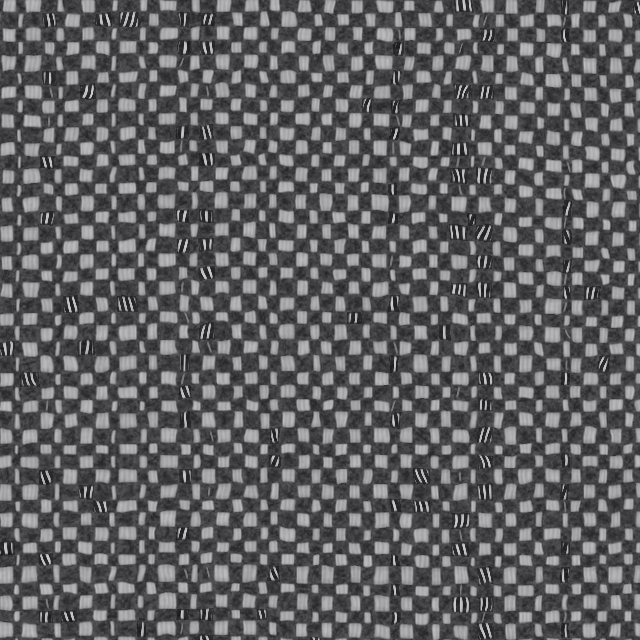
Give the GLSL for this texture, as a WebGL 1 fragment shader.

```glsl
precision highp float;

uniform vec2 u_resolution;

const vec2 CELLS = vec2(48.0, 45.0);
const vec3 BLACK_YARN = vec3(0.165, 0.165, 0.175);
const vec3 CHARCOAL_YARN = vec3(0.325, 0.325, 0.335);
const vec3 GREY_YARN = vec3(0.53, 0.53, 0.54);
const vec3 PALE_YARN = vec3(0.70, 0.70, 0.71);

float hash(vec2 p) {
  vec3 q = fract(vec3(p.xyx) * 0.1031);
  q += dot(q, q.yzx + 33.33);
  return fract((q.x + q.y) * q.z);
}

float noise(vec2 p) {
  vec2 i = floor(p);
  vec2 f = fract(p);
  f = f * f * (3.0 - 2.0 * f);
  float low = mix(hash(i), hash(i + vec2(1.0, 0.0)), f.x);
  float high = mix(hash(i + vec2(0.0, 1.0)), hash(i + vec2(1.0, 1.0)), f.x);
  return mix(low, high, f.y);
}

// Uneven boundary between neighbouring yarns
float yarnEdge(float index, float seed, float spread) {
  return index + spread * (hash(vec2(index + 80.0, seed)) - 0.5);
}

// Yarn at a coordinate: index, distance from its centre, half width
vec3 findYarn(float x, float seed, float spread) {
  float index = floor(x);
  if (x < yarnEdge(index, seed, spread)) index -= 1.0;
  else if (x >= yarnEdge(index + 1.0, seed, spread)) index += 1.0;
  float start = yarnEdge(index, seed, spread);
  float end = yarnEdge(index + 1.0, seed, spread);
  return vec3(index, x - 0.5 * (start + end), 0.5 * (end - start));
}

float roundedBox(vec2 p, vec2 halfSize, float radius) {
  vec2 d = abs(p) - halfSize + radius;
  return length(max(d, 0.0)) + min(max(d.x, d.y), 0.0) - radius;
}

// Dark fuzzy yarn, blackest at the middle of its crossing
vec3 darkYarn(vec2 weave, vec2 local) {
  float fuzz = 0.6 * noise(weave * vec2(4.0, 5.0)) + 0.4 * noise(weave * 9.0 + 40.0);
  float rim = smoothstep(0.15, 0.65, length(local));
  return mix(BLACK_YARN, CHARCOAL_YARN, clamp(1.3 * fuzz - 0.28 + 0.3 * rim, 0.0, 1.0));
}

// Pale float made of fine upright strands
vec3 paleYarn(vec2 weave, vec2 local, float tone) {
  float strands = 0.5 + 0.5 * cos(local.x * 19.0 + 2.0 * tone);
  float fibre = noise(weave * vec2(7.0, 2.0) + 17.0);
  float ends = smoothstep(0.15, 0.5, abs(local.y));
  return mix(GREY_YARN, PALE_YARN, 0.42 + 0.3 * strands + 0.3 * fibre + 0.25 * tone - 0.4 * ends);
}

// Loose slanted slivers that split a worn float
float slivers(vec2 local, float lean) {
  float wave = cos((local.x + lean * local.y) * 14.0 + 9.0 * lean);
  return smoothstep(-0.1, 0.65, wave);
}

void main() {
  vec2 uv = gl_FragCoord.xy / u_resolution;

  // Gentle drift of the cloth and small wobble of the yarns
  vec2 weave = uv * CELLS;
  vec2 drift = vec2(noise(uv * 3.0 + 5.0), noise(uv * 3.0 + 25.0)) - 0.5;
  vec2 wobble = vec2(noise(weave * 1.2 + 60.0), noise(weave * 1.2 + 95.0)) - 0.5;
  weave += 0.7 * drift + 0.22 * wobble;

  vec3 column = findYarn(weave.x, 3.0, 0.55);
  vec3 row = findYarn(weave.y, 11.0, 0.28);
  vec2 cell = vec2(column.x, row.x);
  vec2 local = vec2(column.y, row.y);
  vec2 halfSize = vec2(column.z, row.z);

  // Plain weave: pale floats on alternate crossings
  float isPale = 1.0 - mod(cell.x + cell.y, 2.0);
  float tone = hash(cell + 130.0);
  vec2 inset = vec2(0.07, 0.01) + 0.08 * vec2(hash(cell + 210.0), hash(cell + 250.0));
  float edge = roundedBox(local, halfSize - inset, 0.14);
  float cover = isPale * (1.0 - smoothstep(-0.10, 0.09, edge));

  // Wear gathers along a few weak columns
  float weakColumn = step(0.80, hash(vec2(cell.x + 80.0, 47.0)));
  float worn = step(1.0 - 0.03 - 0.42 * weakColumn, hash(cell + 310.0));
  float lean = 0.8 * (hash(cell + 370.0) - 0.5);
  float split = slivers(local, lean);
  cover *= mix(1.0, split, worn);

  vec3 dark = darkYarn(weave, local) * (1.0 - 0.35 * worn * isPale);
  vec3 pale = paleYarn(weave, local, tone) + 0.08 * worn * split;
  vec3 colour = mix(dark, pale, cover);

  // Stray pale fibres beside worn crossings
  float stray = weakColumn * (1.0 - isPale) * step(0.72, hash(cell + 430.0));
  float strand = 1.0 - smoothstep(0.03, 0.11, abs(local.x + lean * local.y - lean * 0.5));
  strand *= 1.0 - smoothstep(0.2, 0.48, abs(local.y));
  colour = mix(colour, GREY_YARN, 0.85 * stray * strand);

  colour += 0.03 * (noise(uv * 190.0) - 0.5);
  gl_FragColor = vec4(colour, 1.0);
}
```
